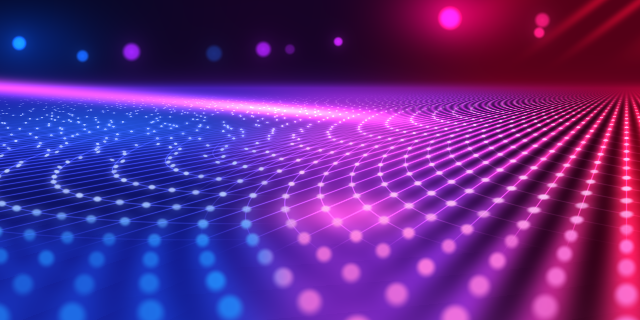
Give the GLSL for this background, as a Shadertoy shader.

```glsl
#define HORIZON 0.74
#define VANISH_X 1.958
#define ROW_SCALE 4.49
#define NEAR_ROWS 9.2
#define DOT_GROWTH 0.085
#define LINE_WIDTH 0.0021
#define BLUE vec3(0.07, 0.1, 0.56)
#define VIOLET vec3(0.34, 0.09, 0.62)
#define MAGENTA vec3(0.78, 0.22, 0.8)
#define CRIMSON vec3(0.5, 0.02, 0.2)
#define CYAN vec3(0.13, 0.54, 0.98)
#define PINK vec3(1.0, 0.48, 0.88)

vec2 hash2(vec2 n) {
  return fract(sin(vec2(dot(n, vec2(127.1, 311.7)), dot(n, vec2(269.5, 183.3)))) * 43758.5);
}

// Soft elliptical spot
float spot(vec2 p, vec2 center, vec2 radius) {
  vec2 q = (p - center) / radius;
  return exp(-dot(q, q));
}

// Bend of the rows across the columns
float rowBend(float column) {
  float t = column - 1.0;
  float m = min(t, 18.0);
  return 0.45 - 0.35 * t + 0.024 * m * (2.0 * t - m);
}

// Canvas position to lattice coordinates
vec2 toLattice(vec2 p) {
  float depth = max(HORIZON - p.y, 0.015);
  float slope = (VANISH_X - p.x) / depth;
  float column = slope / 0.365 + 0.48 * max(slope - 1.5, 0.0);
  float row = ROW_SCALE / depth;
  if (row > NEAR_ROWS) row = NEAR_ROWS * (1.0 + log(row / NEAR_ROWS));
  return vec2(column, row - rowBend(column));
}

// Lattice node to canvas position
vec2 toCanvas(vec2 node) {
  float row = node.y + rowBend(node.x);
  if (row > NEAR_ROWS) row = NEAR_ROWS * exp(row / NEAR_ROWS - 1.0);
  float depth = ROW_SCALE / max(row, 1.0);
  float slope = node.x < 4.11 ? node.x * 0.365 : (node.x + 0.72) / 3.22;
  return vec2(VANISH_X - slope * depth, HORIZON - depth);
}

vec3 backdrop(vec2 p) {
  vec3 color = mix(vec3(0.02, 0.03, 0.15), vec3(0.09, 0.01, 0.15), smoothstep(0.1, 0.9, p.x));
  color = mix(color, vec3(0.33, 0.0, 0.09), smoothstep(0.95, 1.6, p.x));
  color += vec3(0.0, 0.1, 0.3) * spot(p, vec2(0.06, 0.86), vec2(0.22, 0.12));
  color += vec3(0.45, 0.0, 0.24) * spot(p, vec2(1.42, 0.96), vec2(0.17, 0.1));

  // Slanted light rays
  float across = p.x * 0.6 - p.y * 0.8;
  float ray = pow(0.5 + 0.5 * sin(across * 48.0 + 2.0 * sin(across * 17.0)), 3.0);
  color += vec3(0.34, 0.02, 0.07) * ray * smoothstep(1.4, 1.95, p.x) * smoothstep(0.76, 1.0, p.y);

  // Soft lights: x, y, radius, strength; negative strength is blue
  const vec4 lights[10] = vec4[10](
    vec4(0.06, 0.865, 0.024, -1), vec4(0.258, 0.825, 0.021, -0.65),
    vec4(0.411, 0.838, 0.031, 0.8), vec4(0.669, 0.833, 0.029, -0.3),
    vec4(0.823, 0.846, 0.027, 0.75), vec4(0.906, 0.846, 0.018, 0.35),
    vec4(1.057, 0.87, 0.016, 0.9), vec4(1.406, 0.943, 0.038, 1),
    vec4(1.695, 0.937, 0.026, 0.5), vec4(1.685, 0.898, 0.019, 0.6));
  for (int i = 0; i < 10; i++) {
    vec4 light = lights[i];
    float dist = length(p - light.xy);
    vec3 warm = mix(vec3(0.65, 0.12, 0.92), vec3(1.0, 0.16, 0.62), smoothstep(0.9, 1.5, p.x));
    vec3 tint = light.w < 0.0 ? vec3(0.08, 0.46, 1.0) : warm;
    float disc = smoothstep(light.z * 1.1, light.z * 0.55, dist);
    color += tint * abs(light.w) * (0.8 * disc + 0.35 * exp(-dist / light.z));
  }
  return color;
}

vec3 surface(vec2 p, vec2 lattice, vec3 lineDist) {
  float depth = max(HORIZON - p.y, 0.0);
  float right = smoothstep(1.05, 1.7, p.x);
  float fade = smoothstep(0.03, 0.14, depth);

  // Broad colour fields
  vec3 color = mix(BLUE, VIOLET, smoothstep(0.55, 1.1, p.x));
  color *= 1.0 - 0.3 * spot(p, vec2(0.2, 0.38), vec2(0.7, 0.1));
  color = mix(color, CRIMSON, smoothstep(1.3, 1.95, p.x));
  color = mix(color, MAGENTA, 0.85 * spot(p, vec2(1.2, 0.58), vec2(0.42, 0.13)));
  color = mix(color, vec3(0.13, 0.36, 0.88), 0.75 * spot(p, vec2(0.35, 0.61), vec2(0.5, 0.075)));
  color = mix(color, vec3(0.96, 0.3, 0.88), 0.9 * spot(p, vec2(1.09, 0.335), vec2(0.22, 0.065)));
  vec3 gap = mix(vec3(0.15, 0.03, 0.3), vec3(0.19, 0.0, 0.09), smoothstep(1.3, 1.9, p.x));
  float stripe = 0.5 + 0.5 * cos(6.2832 * lattice.x);
  color = mix(color, mix(gap, color * 1.2, stripe), right * smoothstep(0.015, 0.08, depth));
  color.r += 0.35 * spot(p, vec2(2.02, 0.35), vec2(0.09, 0.4));

  // Mesh lines: columns, then rows or diagonals
  vec3 lines = exp(-lineDist * lineDist / (LINE_WIDTH * LINE_WIDTH));
  float mesh = smoothstep(0.55, 0.36, depth) * smoothstep(0.1, 0.26, depth);
  vec3 lineTint = mix(vec3(0.3, 0.34, 0.82), vec3(0.8, 0.35, 0.75), smoothstep(0.6, 1.2, p.x));
  float crossing = mix(lines.z, lines.y, smoothstep(0.9, 0.5, p.x));
  color += lineTint * mesh * (0.45 * lines.x + 0.42 * crossing * (1.0 - 0.7 * right));
  color += vec3(0.55, 0.1, 0.18) * pow(stripe, 5.0) * right * smoothstep(0.4, 0.1, depth) * fade;

  // Dots, soft toward the front, scattered far away
  float far = smoothstep(0.5, 0.36, depth);
  float radius = (DOT_GROWTH * depth * depth + 0.003) * (1.0 + 0.5 * right * far);
  float squash = 1.0 + far * mix(0.5, 1.2, right);
  float scatter = 0.75 * smoothstep(1.1, 0.7, p.x) * smoothstep(0.3, 0.17, depth);
  vec3 tint = mix(CYAN, PINK, smoothstep(0.72, 0.98, p.x));
  tint = mix(tint, vec3(0.97, 0.9, 1.0), 0.7 * smoothstep(0.52, 0.33, depth));
  float strength = mix(0.66, 0.95, max(smoothstep(0.3, 0.8, p.x), far));
  float disc = 0.0, halo = 0.0;
  for (int k = 0; k < 9; k++) {
    vec2 node = floor(lattice + 0.5) + vec2(k % 3 - 1, k / 3 - 1);
    vec2 noise = hash2(node);
    vec2 center = toCanvas(node + (noise - 0.5) * scatter);
    float dist = length((p - center) * vec2(1.0, squash));
    disc = max(disc, (0.72 + 0.28 * noise.x) * smoothstep(radius * 1.2, radius * 0.45, dist));
    halo += exp(-dist * dist / (radius * radius * 3.5));
  }
  color += tint * 0.15 * min(halo, 1.3) * fade;
  return mix(color, tint, disc * fade * strength);
}

void mainImage(out vec4 fragColor, in vec2 fragCoord) {
  vec2 p = fragCoord / iResolution.y;
  vec2 lattice = toLattice(p);
  vec3 axes = vec3(lattice, lattice.x - lattice.y);
  vec3 dx = dFdx(axes), dy = dFdy(axes);
  vec3 slope = sqrt(dx * dx + dy * dy) * iResolution.y;
  vec3 lineDist = abs(fract(axes + 0.5) - 0.5) / max(slope, 0.001);
  vec3 color = mix(surface(p, lattice, lineDist), backdrop(p), smoothstep(0.69, 0.755, p.y));

  // Horizon haze and sweeping band
  vec3 haze = mix(vec3(0.17, 0.06, 0.36), vec3(0.15, 0.0, 0.06), smoothstep(0.8, 1.7, p.x));
  color += haze * exp(-abs(p.y - 0.725) / 0.03);
  vec2 band = vec2(p.x, p.y - 0.727 + 0.08 * p.x);
  color += vec3(0.8, 0.2, 0.58) * smoothstep(1.6, 0.85, p.x) * exp(-band.y * band.y / 0.0006);
  color += vec3(0.5, 0.42, 0.4) * spot(band, vec2(0.88, 0.0), vec2(0.26, 0.013));
  fragColor = vec4(clamp(color, 0.0, 1.0), 1.0);
}
```
